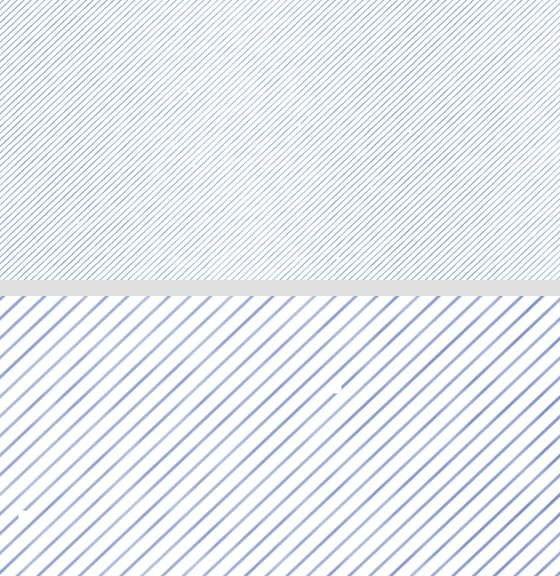
Top: the whole. Bottom: its middle third, enlarged.
Reproduce this pattern procedurally as a Shadertoy shader.

```glsl
#define STRIPES_ACROSS 81.0
#define STRIPES_DOWN 43.0
#define LINE_WIDTH 0.21
#define EDGE_SOFTNESS 1.25
#define PAPER vec3(0.995, 1.0, 1.0)
#define INK vec3(0.60, 0.66, 0.84)
#define INK_VARIATION 0.42
#define BAND_PERIOD 0.665
#define BAND_STRENGTH 0.13
#define SPECK_ROWS 8.0
#define SPECK_CHANCE 0.08
#define SPECK_RADIUS 0.006

float hash(vec2 p) {
    return fract(sin(dot(p, vec2(127.1, 311.7))) * 43758.5453);
}

// Smooth variation along one stripe, independent of its neighbours
float streak(float along, float stripe) {
    float cell = floor(along);
    float t = smoothstep(0.0, 1.0, fract(along));
    return mix(hash(vec2(cell, stripe)), hash(vec2(cell + 1.0, stripe)), t);
}

// Sparse bare dots, at most one in each grid cell
float specks(vec2 p, float pixel) {
    vec2 grid = p * SPECK_ROWS;
    vec2 cell = floor(grid);
    vec2 center = 0.2 + 0.6 * vec2(hash(cell + 3.1), hash(cell + 8.7));
    float d = length(grid - cell - center) / SPECK_ROWS;
    float present = step(hash(cell + 17.3), SPECK_CHANCE);
    return present * (1.0 - smoothstep(SPECK_RADIUS - pixel, SPECK_RADIUS + pixel, d));
}

void mainImage(out vec4 fragColor, in vec2 fragCoord) {
    vec2 uv = fragCoord / iResolution.xy;
    vec2 p = fragCoord / iResolution.y;
    vec2 counts = vec2(STRIPES_ACROSS, STRIPES_DOWN);

    // Diagonal stripes with soft antialiased edges
    float phase = uv.x * counts.x - uv.y * counts.y;
    float edge = EDGE_SOFTNESS * length(counts / iResolution.xy);
    float d = abs(fract(phase) - 0.5);
    float line = clamp((0.5 * LINE_WIDTH - d) / edge + 0.5, 0.0, 1.0);

    // Short paler and darker dashes, plus broad darker bands
    float uneven = streak((p.x + p.y) * 20.0, floor(phase)) - 0.5;
    float band = cos(6.28318 * (uv.x - 0.085) / BAND_PERIOD);
    float strength = 1.0 + INK_VARIATION * uneven + BAND_STRENGTH * band;

    float ink = line * strength * (1.0 - specks(p, 1.0 / iResolution.y));
    fragColor = vec4(mix(PAPER, INK, ink), 1.0);
}
```
